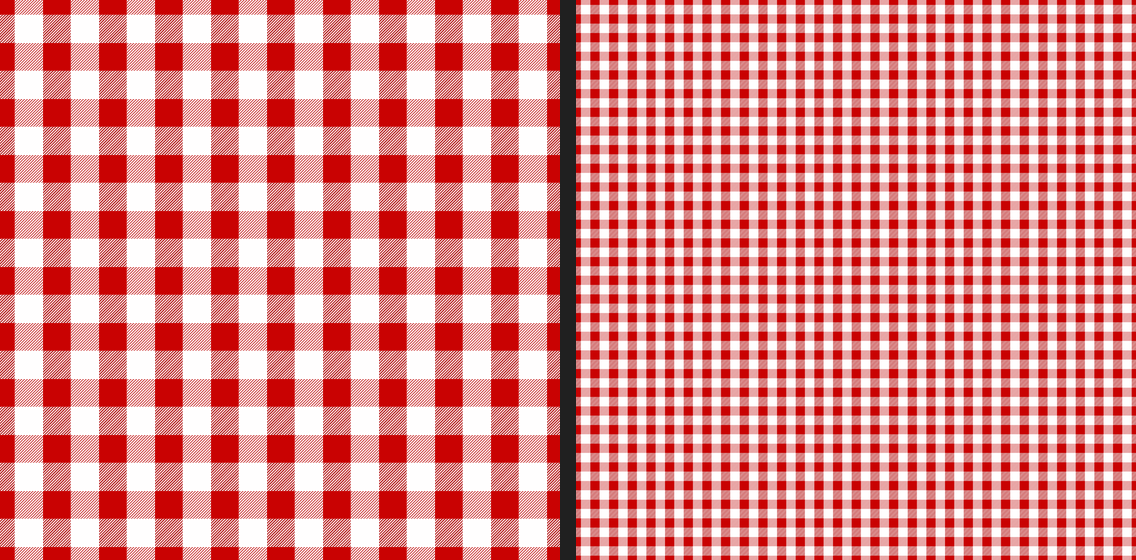
Left: one tile. Right: repeated 3 by 3.
Give the GLSL for this pattern, as a Shadertoy shader.

```glsl
// Red and white gingham cloth with diagonal twill hatching where bands cross white.
#define REPEATS 10.0          // checks across and down
#define BAND_WIDTH 0.493      // red band, share of one repeat
#define BAND_SHIFT 0.016      // band centre offset, share of one repeat
#define LINES_PER_REPEAT 20.0 // twill lines along one repeat
#define WARP_COVER 0.49       // line share in vertical bands
#define WEFT_COVER 0.35       // line share in horizontal bands
#define RED vec3(0.79, 0.008, 0.008)
#define WHITE vec3(1.0, 0.995, 0.995)
#define WARP_INK vec3(0.68, 0.01, 0.01)
#define WEFT_INK vec3(0.74, 0.01, 0.01)

// Running total of a pulse train that is on for the first part of each period.
float pulseIntegral(float phase, float cover) {
    return floor(phase) * cover + min(fract(phase), cover);
}

// Pulse train averaged over a pixel footprint.
float twillLine(float phase, float cover, float footprint) {
    float low = pulseIntegral(phase - 0.5 * footprint, cover);
    float high = pulseIntegral(phase + 0.5 * footprint, cover);
    return (high - low) / footprint;
}

// Smooth-edged repeating bands, one per unit on each axis.
vec2 bandMask(vec2 cell, vec2 pixel) {
    vec2 edge = abs(fract(cell + 0.5) - 0.5) - 0.5 * BAND_WIDTH;
    return clamp(0.5 - edge / pixel, 0.0, 1.0);
}

void mainImage(out vec4 fragColor, in vec2 fragCoord) {
    vec2 cell = fragCoord / iResolution.xy * REPEATS;
    vec2 pixel = REPEATS / iResolution.xy;
    vec2 band = bandMask(cell + vec2(-BAND_SHIFT, BAND_SHIFT), pixel);

    // Rising diagonals, a whole number of lines per repeat
    float phase = (cell.x - cell.y) * LINES_PER_REPEAT;
    float footprint = length(pixel) * LINES_PER_REPEAT;
    vec3 warp = mix(WHITE, WARP_INK, twillLine(phase, WARP_COVER, footprint));
    vec3 weft = mix(WHITE, WEFT_INK, twillLine(phase, WEFT_COVER, footprint));

    // Weave: white ground, hatched single bands, solid crossings
    vec3 offRow = mix(WHITE, warp, band.x);
    vec3 onRow = mix(weft, RED, band.x);
    fragColor = vec4(mix(offRow, onRow, band.y), 1.0);
}
```
